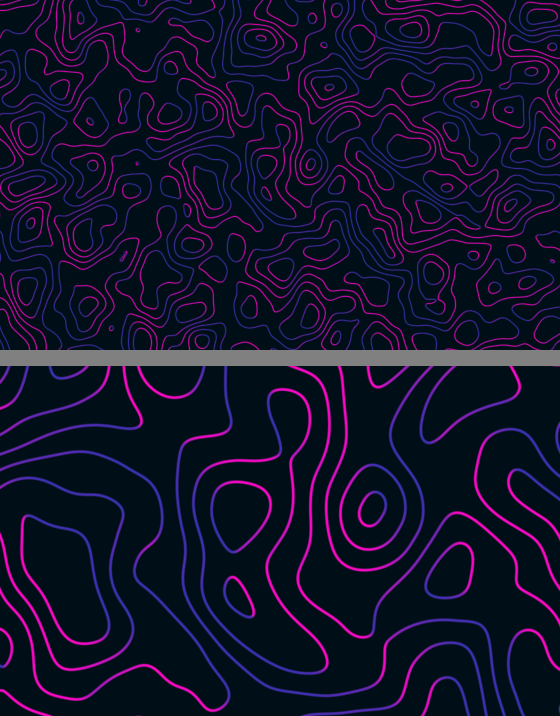
Top, the full canvas; bottom, a detail of the centre.
This pattern is drawn by a Shadertoy shader. Its source:

```glsl
vec2 randomDirection(vec2 cell) {
    vec3 q = fract(vec3(cell.xyx) * vec3(0.1031, 0.1030, 0.0973));
    q += dot(q, q.yzx + 33.33);
    float angle = 6.28318 * fract((q.x + q.y) * q.z);
    return vec2(cos(angle), sin(angle));
}

float gradientNoise(vec2 p) {
    vec2 cell = floor(p), f = p - cell;
    vec2 u = f * f * f * (f * (f * 6.0 - 15.0) + 10.0);
    vec2 right = vec2(1.0, 0.0), up = vec2(0.0, 1.0);
    float a = dot(randomDirection(cell), f);
    float b = dot(randomDirection(cell + right), f - right);
    float c = dot(randomDirection(cell + up), f - up);
    float d = dot(randomDirection(cell + 1.0), f - 1.0);
    return mix(mix(a, b, u.x), mix(c, d, u.x), u.y);
}

// Terrain height, scaled so that each whole number is one contour level
float terrain(vec2 p) {
    mat2 turn = mat2(0.8, 0.6, -0.6, 0.8);
    float broad = gradientNoise(p * 6.0 + 40.0);
    float fine = gradientNoise(turn * p * 11.5 + 75.0);
    return 5.6 * (broad + 0.45 * fine) + 0.35;
}

void mainImage(out vec4 fragColor, in vec2 fragCoord) {
    vec2 p = fragCoord / iResolution.y;
    float pixel = 1.0 / iResolution.y;

    // Height and slope
    vec2 e = vec2(0.001, 0.0);
    float height = terrain(p);
    vec2 slope = vec2(terrain(p + e.xy) - terrain(p - e.xy),
                      terrain(p + e.yx) - terrain(p - e.yx)) / (2.0 * e.x);
    float steepness = max(length(slope), 0.001);

    // Distance to the nearest contour gives lines of even width
    float dist = abs(fract(height + 0.5) - 0.5) / steepness;
    float halfWidth = 0.0013;
    float line = 1.0 - smoothstep(halfWidth - pixel, halfWidth + pixel, dist);

    // Slopes falling to the upper right glow magenta, the others blue
    float facing = 0.5 - 0.5 * dot(slope / steepness, vec2(0.75, 0.66));
    vec3 background = vec3(0.0, 0.06, 0.09);
    vec3 blue = vec3(0.23, 0.19, 0.68);
    vec3 magenta = vec3(0.98, 0.03, 0.77);
    vec3 ink = mix(blue, magenta, smoothstep(0.02, 0.95, facing));

    fragColor = vec4(mix(background, ink, line), 1.0);
}
```
